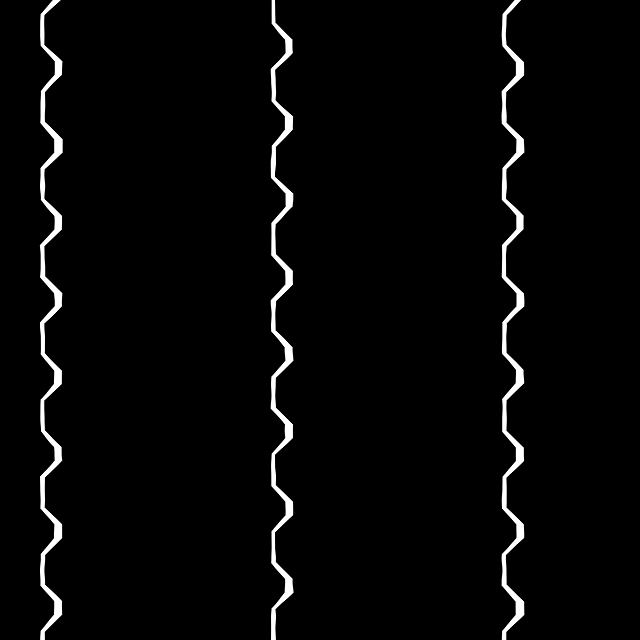
Give the GLSL for this pattern, as a Shadertoy shader.

```glsl
float hash(vec2 p) {
    vec3 q = fract(vec3(p.xyx) * 0.1031);
    q += dot(q, q.yzx + 33.33);
    return fract((q.x + q.y) * q.z);
}

// Smooth wobble along a line, from -1 to 1
float wobble(float y, float seed) {
    float i = floor(y);
    float f = fract(y);
    float blend = f * f * (3.0 - 2.0 * f);
    return 2.0 * mix(hash(vec2(i, seed)), hash(vec2(i + 1.0, seed)), blend) - 1.0;
}

// Horizontal edge position: flat bulge, diagonal, then flat base
float edgeProfile(float dist, float bulgeEnd, float baseStart, float bulgeX, float baseX) {
    return mix(bulgeX, baseX, clamp((dist - bulgeEnd) / (baseStart - bulgeEnd), 0.0, 1.0));
}

void mainImage(out vec4 fragColor, in vec2 fragCoord) {
    vec2 uv = fragCoord / iResolution.y;

    // Widely spaced columns, with every other one shifted vertically
    float column = floor((uv.x - 0.043) / 0.3607);
    float x = uv.x - 0.0632 - column * 0.3607;
    float seed = 17.0 + column * 5.0;
    float phase = 0.0497 + 0.0352 * mod(column, 2.0);

    // Distance from the nearest bulge centre, with uneven corners
    float pitch = 0.12044;
    float y = mod(uv.y - phase + 0.5 * pitch, pitch) - 0.5 * pitch;
    float dist = abs(y + 0.0008 * wobble(uv.y * 31.0 + 40.0, seed));

    // Separate outlines give the bulges their heavier stroke
    float left = edgeProfile(dist, 0.0104, 0.0352, 0.0217, 0.0);
    float right = edgeProfile(dist, 0.0104, 0.0368, 0.0339, 0.0066);
    left += 0.0009 * wobble(uv.y * 55.0 + 10.0, seed + 1.0);
    right += 0.0009 * wobble(uv.y * 55.0 + 20.0, seed + 2.0);

    // White stroke on black
    float inside = min(x - left, right - x);
    float ink = clamp(inside * iResolution.y + 0.5, 0.0, 1.0);
    fragColor = vec4(vec3(ink), 1.0);
}
```
